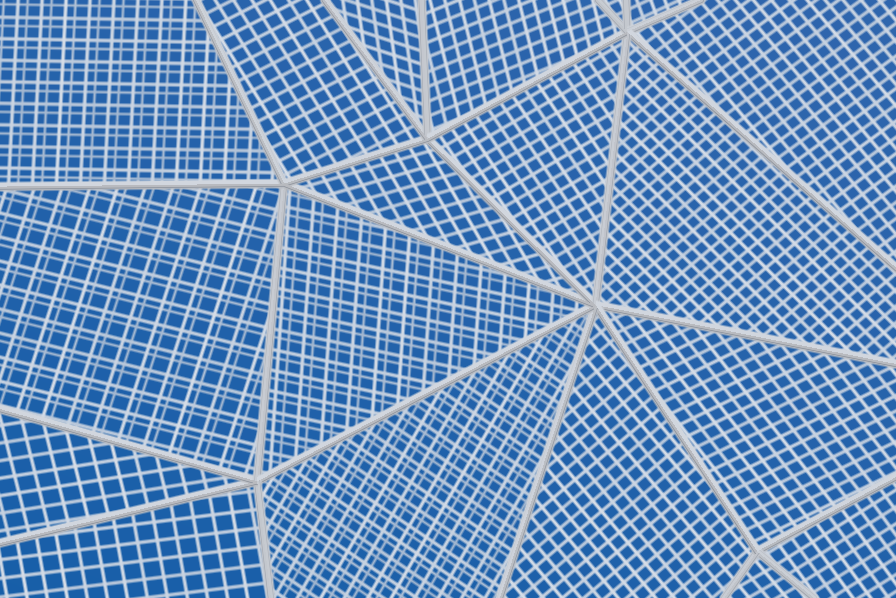
A Shadertoy shader for this pattern:

```glsl
// Faceted canopy of white wire mesh panels between pale beams, against a blue sky.

float hash(float n) { return fract(sin(n * 12.9898) * 43758.5453); }

float cross2(vec2 a, vec2 b) { return a.x * b.y - a.y * b.x; }

// Soft coverage of a band with the given half width
float band(float dist, float halfWidth) {
    float soft = max(1.0 / iResolution.y, 0.0036);
    return clamp((halfWidth - dist) / soft + 0.5, 0.0, 1.0);
}

// Lay one family of parallel bars over the colour
void bars(vec2 p, float degrees, float period, float shift, float halfWidth, float light, inout vec3 col) {
    float angle = radians(degrees);
    float s = dot(p, vec2(-sin(angle), cos(angle))) / period + shift;
    float dist = abs(fract(s) - 0.5) * period;
    float tone = light + 0.25 * (hash(floor(s) + degrees) - 0.5);
    vec3 paint = mix(vec3(0.60, 0.69, 0.80), vec3(0.87, 0.89, 0.92), tone);
    col = mix(col, paint, band(dist, halfWidth));
}

// Beam along one panel edge: the side facing up is bright, the lower has a seam
void beam(vec2 p, vec2 a, vec2 b, inout vec3 col) {
    vec2 along = b - a;
    float t = clamp(dot(p - a, along) / max(dot(along, along), 1e-6), 0.0, 1.0);
    float dist = length(p - a - along * t);
    float lit = smoothstep(-0.3, 0.3, along.x);
    vec3 paint = mix(vec3(0.72, 0.73, 0.75), vec3(0.82, 0.84, 0.87), lit);
    float seam = smoothstep(0.0016, 0.0, abs(dist - 0.0045)) * (1.0 - lit);
    paint = mix(paint, vec3(0.45, 0.48, 0.53), 0.5 * seam);
    col = mix(col, paint, band(dist, 0.0075));
}

// Panel left of the chain a-b-c-d; grid holds angle and period of both bar families
void panel(vec2 p, vec2 a, vec2 b, vec2 c, vec2 d, vec4 grid, float twin, inout vec3 col) {
    if (cross2(b - a, p - a) < 0.0 || cross2(c - b, p - b) < 0.0 ||
        cross2(d - c, p - c) < 0.0) return;
    vec2 q = p - b;
    if (twin > 0.0) {
        bars(q, grid.x, grid.y, twin, 0.0021, 0.15, col);
        bars(q, grid.z, grid.w, twin, 0.0021, 0.2, col);
    }
    bars(q, grid.x, grid.y, 0.0, 0.0029, 0.5, col);
    bars(q, grid.z, grid.w, 0.0, 0.0029, 0.75, col);
    beam(p, a, b, col);
    beam(p, b, c, col);
    beam(p, c, d, col);
}

void mainImage(out vec4 fragColor, in vec2 fragCoord) {
    vec2 p = fragCoord / iResolution.y;

    // Sky
    vec3 col = mix(vec3(0.09, 0.37, 0.66), vec3(0.19, 0.40, 0.68), 0.6 * p.y + 0.25 * p.x);

    // Hubs where the beams meet
    vec2 west = vec2(0.475, 0.693), north = vec2(0.715, 0.768), peak = vec2(1.049, 0.947);
    vec2 centre = vec2(0.996, 0.490), south = vec2(0.430, 0.195), east = vec2(1.266, 0.078);

    // Beam ends on the frame, clockwise from the left
    vec2 left = vec2(0.0, 0.688);
    vec2 top1 = vec2(0.328, 1.0), top2 = vec2(0.543, 1.0), top3 = vec2(0.705, 1.0);
    vec2 top4 = vec2(1.0, 1.0), top5 = vec2(1.047, 1.0), top6 = vec2(1.172, 1.0);
    vec2 right1 = vec2(1.5, 0.551), right2 = vec2(1.5, 0.391), right3 = vec2(1.5, 0.203);
    vec2 low1 = vec2(1.361, 0.0), low2 = vec2(1.211, 0.0);
    vec2 low3 = vec2(0.836, 0.0), low4 = vec2(0.453, 0.0);
    vec2 left2 = vec2(0.0, 0.092), left3 = vec2(0.0, 0.316);

    // Upper panels
    panel(p, left, west, west, top1, vec4(-1.0, 0.036, 87.0, 0.040), 0.40, col);
    panel(p, top1, west, north, top2, vec4(27.0, 0.025, -58.0, 0.026), 0.0, col);
    panel(p, top2, north, north, top3, vec4(-18.0, 0.021, 98.0, 0.024), 0.0, col);
    panel(p, top3, north, peak, top4, vec4(22.0, 0.023, -76.0, 0.024), 0.0, col);
    panel(p, top4, peak, peak, top5, vec4(25.0, 0.022, -65.0, 0.022), 0.0, col);
    panel(p, top5, peak, peak, top6, vec4(25.0, 0.022, -70.0, 0.022), 0.0, col);
    panel(p, top6, peak, peak, right1, vec4(36.0, 0.022, -50.0, 0.023), 0.0, col);

    // Right and lower panels
    panel(p, right1, peak, centre, right2, vec4(40.0, 0.021, -45.0, 0.021), 0.0, col);
    panel(p, right2, centre, east, right3, vec4(26.0, 0.023, -52.0, 0.024), 0.0, col);
    panel(p, right3, east, east, low1, vec4(32.0, 0.024, -54.0, 0.024), 0.0, col);
    panel(p, low1, east, east, low2, vec4(30.0, 0.024, -50.0, 0.024), 0.0, col);
    panel(p, low2, east, centre, low3, vec4(40.0, 0.023, -50.0, 0.024), 0.0, col);
    panel(p, low3, centre, south, low4, vec4(-34.0, 0.031, 60.0, 0.034), 0.38, col);

    // Left panels
    panel(p, low4, south, south, left2, vec4(7.0, 0.031, 100.0, 0.033), 0.0, col);
    panel(p, left2, south, south, left3, vec4(9.0, 0.029, 104.0, 0.034), 0.0, col);
    panel(p, left3, south, west, left, vec4(-14.0, 0.039, 72.0, 0.044), 0.32, col);

    // Inner triangles
    panel(p, west, centre, north, west, vec4(16.0, 0.024, -60.0, 0.025), 0.0, col);
    panel(p, west, south, centre, west, vec4(-12.0, 0.034, 86.0, 0.041), 0.38, col);
    panel(p, north, centre, peak, north, vec4(30.0, 0.023, -56.0, 0.023), 0.0, col);

    fragColor = vec4(col, 1.0);
}
```
